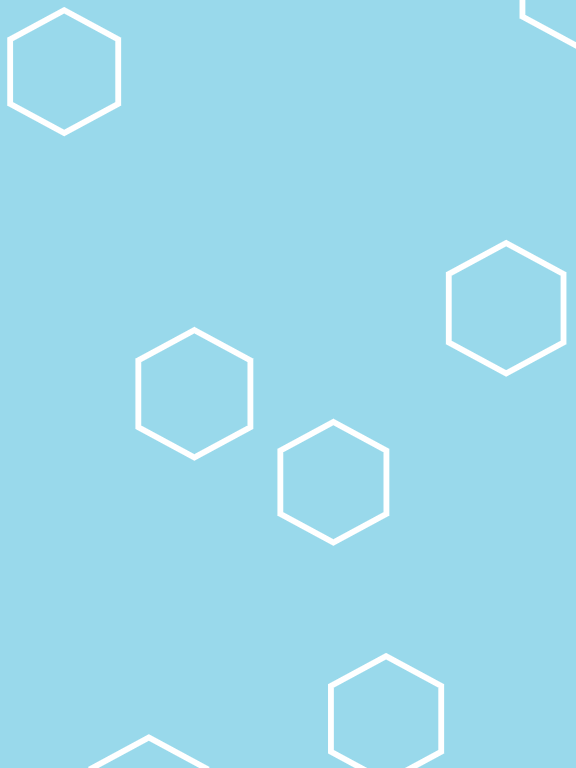
This pattern is drawn by a Shadertoy shader. Its source:

```glsl
// Sparse white hexagon outlines scattered over a flat pale blue ground.

const vec3 SKY_BLUE = vec3(0.60, 0.85, 0.92);
const vec3 LINE_WHITE = vec3(1.0);
const int HEXAGON_COUNT = 7;
const float STROKE_HALF_WIDTH = 0.0038;

// Signed distance to a pointy-top hexagon with the given half width.
float hexagonDistance(vec2 p, float halfWidth) {
    const vec2 slantNormal = vec2(0.475, 0.88);
    p = abs(p);
    return max(p.x, dot(p, slantNormal)) - halfWidth;
}

// Distance to a stroke centred on the shape's edge.
float outline(float edgeDistance, float strokeHalfWidth) {
    return abs(edgeDistance) - strokeHalfWidth;
}

// Scattered centre in 0..1 canvas space, descending from the top.
vec2 scatteredCentre(float index) {
    float x = 0.54 + 0.46 * cos(2.77 * index);
    float y = 1.02 - 0.178 * index + 0.075 * sin(2.1 * index);
    return vec2(x, y);
}

// Slight size variation from one hexagon to the next.
float variedHalfWidth(float index) {
    return 0.072 + 0.003 * sin(1.7 * index + 4.0);
}

void mainImage(out vec4 fragColor, in vec2 fragCoord) {
    // Canvas height is one unit.
    vec2 canvas = vec2(iResolution.x / iResolution.y, 1.0);
    vec2 position = fragCoord / iResolution.y;
    float pixel = 1.0 / iResolution.y;

    // Nearest outline among all hexagons.
    float nearest = 1.0;
    for (int i = 0; i < HEXAGON_COUNT; i++) {
        float index = float(i);
        vec2 local = position - scatteredCentre(index) * canvas;
        float edge = hexagonDistance(local, variedHalfWidth(index));
        nearest = min(nearest, outline(edge, STROKE_HALF_WIDTH));
    }

    // One-pixel antialiased stroke.
    float coverage = clamp(0.5 - nearest / pixel, 0.0, 1.0);
    fragColor = vec4(mix(SKY_BLUE, LINE_WHITE, coverage), 1.0);
}
```
